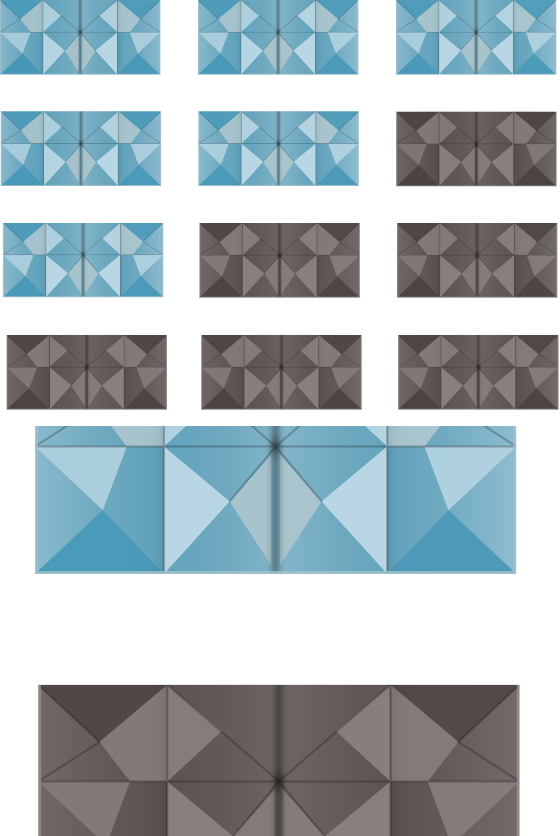
Top: the whole. Bottom: its middle third, enlarged.
A Shadertoy shader for this pattern:

```glsl
// Three by four panels of faceted, mirrored relief on white, in blue or in umber.
// Each panel folds about its centre; convex facets are cut by edge distances and
// toned along a three-colour ramp, then creases, seams and a rim are added.

const vec2 CANVAS = vec2(768.0, 560.0);  // layout units, independent of pixels
const vec2 PITCH = vec2(271.5, 152.0);
const vec2 PANEL = vec2(220.0, 102.0);
const float SEAM_X = 59.0;
const float SEAM_Y = 44.0;

float hash(vec2 p) {
    return fract(sin(dot(p, vec2(41.3, 289.1))) * 4375.5);
}

// Signed distance to the line a-b, negative on the clockwise side (y down)
float edge(vec2 p, vec2 a, vec2 b) {
    vec2 e = normalize(b - a);
    return dot(p - a, vec2(e.y, -e.x));
}

float triangle(vec2 p, vec2 a, vec2 b, vec2 c) {
    return max(edge(p, a, b), max(edge(p, b, c), edge(p, c, a)));
}

float quad(vec2 p, vec2 a, vec2 b, vec2 c, vec2 d) {
    return max(max(edge(p, a, b), edge(p, b, c)), max(edge(p, c, d), edge(p, d, a)));
}

float cover(float dist, float aa) {
    return smoothstep(aa, -aa, dist);
}

float crease(vec2 p, vec2 a, vec2 b, float aa) {
    vec2 e = b - a, v = p - a;
    float dist = length(v - e * clamp(dot(v, e) / dot(e, e), 0.0, 1.0));
    return cover(dist - 0.5, aa);
}

vec3 ramp(vec3 deep, vec3 mid, vec3 light, float tone) {
    return tone < 0.5 ? mix(deep, mid, tone * 2.0) : mix(mid, light, tone * 2.0 - 1.0);
}

// Facet tone in x and amount of grey tint in y, for the folded half panel
vec2 facets(vec2 q, float aa) {
    vec2 top = vec2(SEAM_X, 0.0), mid = vec2(SEAM_X, SEAM_Y), foot = vec2(SEAM_X, PANEL.y);
    vec2 leftMid = vec2(0.0, SEAM_Y), leftFoot = vec2(0.0, PANEL.y);
    vec2 upperPeak = vec2(28.0, 26.0), lowerPeak = vec2(31.0, 73.0);
    vec2 notch = vec2(42.0, SEAM_Y), innerTip = vec2(89.0, 69.0);

    float outerTone = mix(0.68, 0.32, q.x / SEAM_X);
    float innerTone = mix(0.36, 0.62, (q.x - SEAM_X) / 51.0);
    vec2 f = vec2(mix(outerTone, innerTone, cover(SEAM_X - q.x, aa)), 0.0);

    // Deep outer wedges
    f.x = mix(f.x, 0.14, cover(triangle(q, vec2(0.0), top, upperPeak), aa));
    f.x = mix(f.x, 0.08, cover(triangle(q, leftFoot, lowerPeak, foot), aa));
    // Lit facets
    f.x = mix(f.x, 0.9, cover(triangle(q, leftMid, notch, lowerPeak), aa));
    f.x = mix(f.x, 0.94, cover(triangle(q, top, vec2(84.0, 21.0), mid), aa));
    f.x = mix(f.x, 1.0, cover(triangle(q, mid, innerTip, foot), aa));
    // Lit facets with a grey cast
    f = mix(f, vec2(0.84, 0.5), cover(quad(q, top, mid, notch, upperPeak), aa));
    f = mix(f, vec2(0.84, 0.6),
            cover(triangle(q, vec2(108.0, 48.0), vec2(108.0, 98.0), innerTip), aa));
    return f;
}

float creases(vec2 q, float aa) {
    vec2 hub = vec2(110.0, SEAM_Y);
    float c = crease(q, vec2(0.0, SEAM_Y), hub, aa);
    c = max(c, crease(q, vec2(SEAM_X, 0.0), vec2(SEAM_X, PANEL.y), aa));
    c = max(c, crease(q, vec2(SEAM_X, 0.0), hub, aa));
    c = max(c, crease(q, vec2(0.0), vec2(28.0, 26.0), aa));
    c = max(c, crease(q, vec2(0.0, SEAM_Y), vec2(28.0, 26.0), aa));
    return max(c, crease(q, hub, vec2(89.0, 69.0), aa));
}

vec3 panelColor(vec2 p, vec2 cell, float umber, float aa) {
    vec3 deep = mix(vec3(0.26, 0.59, 0.72), vec3(0.28, 0.25, 0.24), umber);
    vec3 mid = mix(vec3(0.43, 0.66, 0.75), vec3(0.38, 0.35, 0.34), umber);
    vec3 light = mix(vec3(0.72, 0.84, 0.89), vec3(0.53, 0.50, 0.49), umber);
    vec3 rim = mix(vec3(0.64, 0.76, 0.80), vec3(0.59, 0.56, 0.54), umber);

    vec2 q = vec2(110.0 - abs(p.x - 110.0), p.y);
    vec2 f = facets(q, aa);
    float variation = 0.05 * (hash(cell) - 0.5) + 0.03 * step(110.0, p.x);
    vec3 color = ramp(deep, mid, light, clamp(f.x + variation, 0.0, 1.0));
    vec3 grey = mix(vec3(0.67, 0.75, 0.76), light, umber);
    color = mix(color, grey, f.y);
    color *= 1.0 - 0.22 * creases(q, aa);

    // Soft shade along the folds, darkest at the hub
    float fold = (110.0 - q.x) / 2.4;
    float hub = length((q - vec2(110.0, SEAM_Y)) / vec2(2.5, 4.0));
    color *= 1.0 - 0.3 * exp(-fold * fold) - 0.25 * exp(-hub * hub);
    color *= 1.0 - 0.1 * exp(-abs(q.x - SEAM_X) / 3.0) * step(q.x, SEAM_X);

    float border = min(q.x, PANEL.y - p.y);
    return mix(color, rim, 0.8 * cover(border - 1.3, aa));
}

void mainImage(out vec4 fragColor, in vec2 fragCoord) {
    vec2 p = fragCoord / iResolution.xy * CANVAS;
    p.y = CANVAS.y - p.y;
    float aa = 0.6 * CANVAS.y / iResolution.y;

    // Repeat, with a drift that grows down the left side
    vec2 cell = floor(p / PITCH);
    float umber = step(2.5, cell.x + cell.y);
    vec2 drift = vec2(cell.y * cell.y / (1.0 + cell.x), umber * 0.5 + step(2.5, cell.y));
    vec2 local = p - cell * PITCH - drift;

    vec2 box = abs(local - 0.5 * PANEL) - 0.5 * PANEL;
    float inside = cover(max(box.x, box.y), aa);
    fragColor = vec4(mix(vec3(1.0), panelColor(local, cell, umber, aa), inside), 1.0);
}
```
